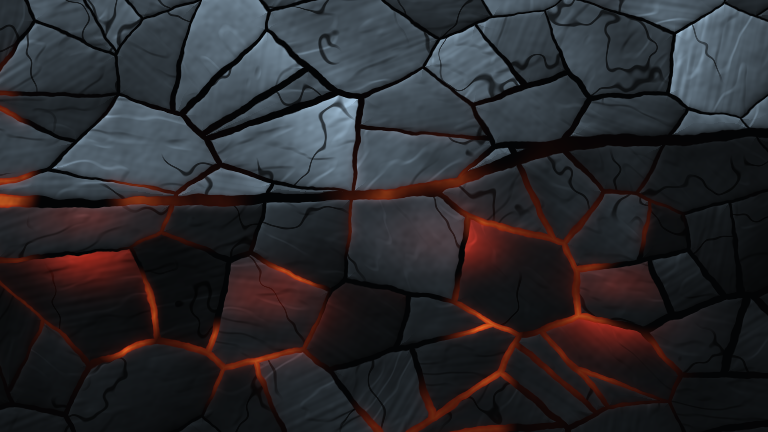
This texture is drawn by a WebGL 1 fragment shader. Its source:

```glsl
precision highp float;
// Fractured slate slabs with molten rock glowing in the gaps between them.
// Slabs are warped Voronoi cells, some split by a straight break; a long fissure
// parts the lit upper wall from the dark lower one, and embossed noise adds relief.
uniform vec2 u_resolution;

const vec2 SLAB_DENSITY = vec2(3.7, 5.0);   // slabs per canvas height
const float SPLIT_SHARE = 0.55;             // share of slabs broken in two
const float CRACK_MIN = 0.0015;
const float CRACK_MAX = 0.0095;
const float FISSURE_HALF = 0.008;
const float RELIEF_STEP = 0.004;
const vec2 TO_LIGHT = vec2(-0.5, 0.85);
const vec3 STONE_TINT = vec3(0.85, 1.0, 1.12);
const vec3 GAP_COLOUR = vec3(0.012, 0.014, 0.018);
const vec3 LAVA_RED = vec3(0.92, 0.17, 0.05);
const vec3 LAVA_CORE = vec3(0.25, 0.48, 0.16);
const vec3 GLOW_RED = vec3(0.74, 0.12, 0.055);

struct Slab {
  float edge;    // distance to the nearest break
  vec2 normal;   // direction towards that break
  vec2 offset;   // position relative to the slab centre
  float id;
};

float hash1(float n) { return fract(sin(n * 91.345) * 4375.85); }

float hash(vec2 p) {
  vec3 q = fract(p.xyx * 0.1031);
  q += dot(q, q.yzx + 33.33);
  return fract((q.x + q.y) * q.z);
}

vec2 hash2(vec2 p) { return vec2(hash(p + 17.0), hash(p + 71.0)); }

float noise(vec2 p) {
  vec2 i = floor(p), f = fract(p);
  f = f * f * (3.0 - 2.0 * f);
  return mix(mix(hash(i), hash(i + vec2(1, 0)), f.x),
             mix(hash(i + vec2(0, 1)), hash(i + 1.0), f.x), f.y);
}

float fbm(vec2 p) {
  float sum = 0.0, amp = 0.53;
  for (int i = 0; i < 4; i++) {
    sum += amp * noise(p);
    p = mat2(1.6, 1.2, -1.2, 1.6) * p + 5.3;
    amp *= 0.5;
  }
  return sum;
}

float fissureHeight(float x) {
  return 0.545 + 0.14 * smoothstep(0.9, 1.5, x) + 0.05 * (noise(vec2(x * 4.0, 3.0)) - 0.5);
}

// Moves the nearest break of a slab to a line at signed distance f
void breakSlab(inout Slab s, float f, vec2 n, float halfWidth) {
  float d = max(abs(f) - halfWidth, 0.0);
  float side = f < 0.0 ? -1.0 : 1.0;
  if (d < s.edge) { s.edge = d; s.normal = -side * n; }
  s.id = fract(s.id + 0.19 * (side + 1.0));
}

Slab findSlab(vec2 p) {
  vec2 q = p * SLAB_DENSITY, cell = floor(q), nearCell = cell, toCentre = vec2(9.0);
  for (int j = -1; j <= 1; j++) for (int i = -1; i <= 1; i++) {
    vec2 c = cell + vec2(i, j);
    vec2 r = c + hash2(c) - q;
    if (dot(r, r) < dot(toCentre, toCentre)) { toCentre = r; nearCell = c; }
  }
  Slab s = Slab(9.0, vec2(0, 1), -toCentre / SLAB_DENSITY, hash(nearCell + 5.0));
  for (int j = -2; j <= 2; j++) for (int i = -2; i <= 2; i++) {
    vec2 c = nearCell + vec2(i, j);
    vec2 r = c + hash2(c) - q, across = r - toCentre;
    if (dot(across, across) > 0.0001) {
      vec2 n = normalize(across), scaled = n * SLAB_DENSITY;
      float d = dot(0.5 * (toCentre + r), n) / length(scaled);
      if (d < s.edge) { s.edge = d; s.normal = normalize(scaled); }
    }
  }
  float angle = 3.14159 * hash1(s.id + 0.3);
  vec2 n = vec2(cos(angle), sin(angle));
  if (hash1(s.id + 0.7) < SPLIT_SHARE) breakSlab(s, dot(s.offset, n), n, 0.0);
  breakSlab(s, p.y - fissureHeight(p.x), vec2(0, 1), FISSURE_HALF);
  return s;
}

// Stepped cleavage layers with fine streaks along the grain of the slab
float relief(vec2 p, float id) {
  float a = 2.4 * (hash1(id + 0.1) - 0.4);
  vec2 r = mat2(cos(a), -sin(a), sin(a), cos(a)) * p + id * 37.0;
  float layers = fbm(r * vec2(3.0, 7.0)) * 6.0;
  float ledge = floor(layers) + smoothstep(0.78, 1.0, fract(layers));
  float streak = noise(r * vec2(9.0, 95.0)) * noise(r * 4.0 + 9.0);
  return 0.36 * ledge + 0.1 * layers + 0.5 * streak + 0.16 * noise(r * 70.0);
}

void main() {
  vec2 p = gl_FragCoord.xy / u_resolution.y;
  float pixel = 1.0 / u_resolution.y;
  vec2 warp = vec2(noise(p * 2.5), noise(p * 2.5 + 40.0)) - 0.5;
  vec2 jag = vec2(fbm(p * 22.0), fbm(p * 22.0 + 60.0)) - 0.5;
  Slab s = findSlab(p + 0.08 * warp + 0.014 * jag);

  // Stone: brightness per slab, tilt, relief, rims and hairline cracks
  float above = smoothstep(-0.03, 0.03, p.y - fissureHeight(p.x));
  float tone = hash1(s.id + 0.5);
  float lower = mix(0.05, 0.14, tone) + 0.07 * smoothstep(0.3, 0.5, p.y) * tone;
  float value = mix(lower, mix(0.19, 0.42, tone), above);
  vec2 tilt = vec2(hash1(s.id + 0.2) - 0.5, hash1(s.id + 0.9) - 0.3);
  value *= clamp(1.0 + 4.0 * dot(s.offset, tilt), 0.5, 1.5);
  float emboss = relief(p, s.id) - relief(p + TO_LIGHT * RELIEF_STEP, s.id);
  value *= 1.0 + clamp(1.3 * emboss, -0.65, 0.8);
  value *= 0.7 + 0.6 * fbm(p * 9.0 + s.id * 20.0);
  float facing = dot(s.normal, TO_LIGHT);
  value *= 1.0 + 0.7 * facing * exp(-s.edge / 0.008);
  float vein = abs(fbm(p * 4.5 + s.id * 50.0) - 0.5);
  float hairline = (1.0 - smoothstep(0.003, 0.012, vein)) * smoothstep(0.4, 0.6, noise(p * 7.0));
  value *= 1.0 - 0.65 * hairline;
  vec2 fromMiddle = p - vec2(0.92, 0.62);
  value *= 1.12 - 0.45 * dot(fromMiddle, fromMiddle);
  vec3 colour = STONE_TINT * value;

  // Heat: a row of hot spots across the lower wall
  float broad = 0.0, tight = 0.0;
  for (int i = 0; i < 4; i++) {
    float k = float(i);
    vec2 d = p - vec2(0.2 + 0.41 * k, 0.36 + 0.08 * cos(k * 3.0));
    broad += exp(-dot(d, d) / 0.035);
    tight += exp(-dot(d * vec2(0.8, 1.2), d * vec2(0.8, 1.2)) / 0.009);
  }
  float heat = min(broad, 1.0) * smoothstep(0.3, 0.7, noise(p * 6.0 + 11.0));
  heat = max(heat, 0.8 * smoothstep(0.7, 0.88, noise(p * 3.5 + 23.0)));
  float lit = tight * smoothstep(0.35, 0.6, hash1(s.id + 0.8));
  lit *= smoothstep(-0.12, 0.08, s.offset.y) * (0.75 + 0.5 * fbm(p * 12.0));
  colour += GLOW_RED * (lit + 0.5 * heat * exp(-s.edge / 0.010)) * clamp(1.0 + emboss, 0.5, 1.4);

  // Gaps: black, or filled with lava where hot
  float width = mix(CRACK_MIN, CRACK_MAX, pow(noise(p * 4.0 + 31.0), 1.5));
  float core = 1.0 - clamp(s.edge / (width + 0.002), 0.0, 1.0);
  float flow = heat * (0.45 + 0.75 * fbm(p * 18.0));
  vec3 gap = GAP_COLOUR + LAVA_RED * flow + LAVA_CORE * flow * flow * core;
  float solid = smoothstep(width - 0.5 * pixel, width + pixel, s.edge);
  gl_FragColor = vec4(mix(gap, colour, solid), 1.0);
}
```
